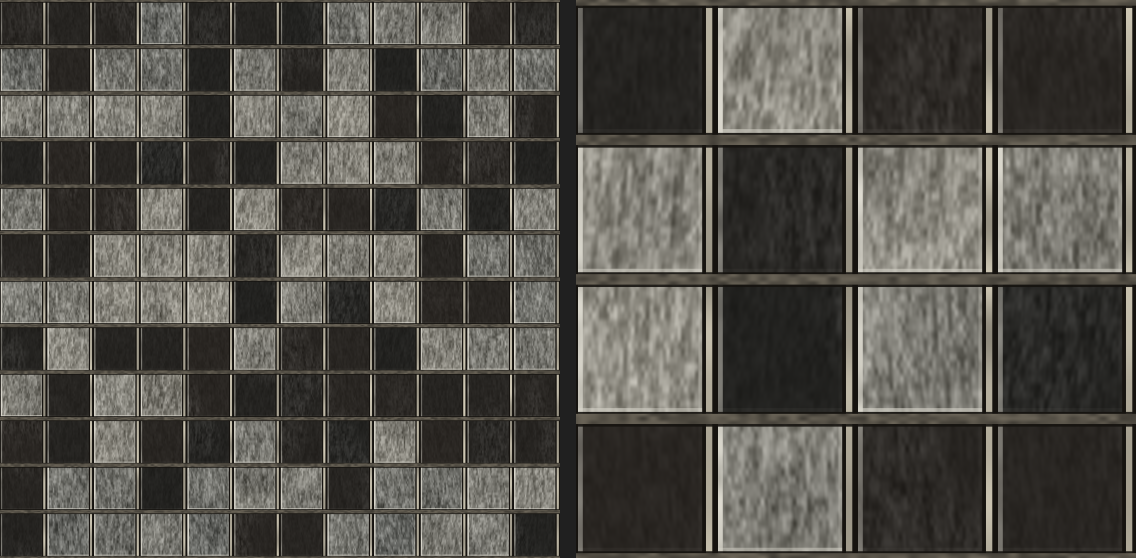
Left: the whole. Right: its middle third, enlarged.
This texture is drawn by a Shadertoy shader. Its source:

```glsl
const float TILES = 12.0;
const vec3 GAP_BLACK   = vec3(0.085, 0.075, 0.060);
const vec3 GROUT       = vec3(0.34, 0.32, 0.28);
const vec3 METAL_EDGE  = vec3(0.84, 0.83, 0.79);
const vec3 STEEL       = vec3(0.525, 0.515, 0.480);
const vec3 COOL_STEEL  = vec3(0.395, 0.400, 0.385);
const vec3 DARK_WARM   = vec3(0.165, 0.150, 0.135);
const vec3 DARK_COOL   = vec3(0.130, 0.130, 0.122);

float hash(vec2 p) {
    vec3 q = fract(p.xyx * vec3(0.1031, 0.1030, 0.0973));
    q += dot(q, q.yzx + 33.33);
    return fract((q.x + q.y) * q.z);
}

float noise(vec2 p) {
    vec2 i = floor(p), f = fract(p);
    f = f * f * (3.0 - 2.0 * f);
    return mix(mix(hash(i), hash(i + vec2(1, 0)), f.x),
               mix(hash(i + vec2(0, 1)), hash(i + vec2(1, 1)), f.x), f.y);
}

// Smooth coverage of the interval from lo to hi
float band(float x, float lo, float hi, float aa) {
    return smoothstep(lo - aa, lo + aa, x) - smoothstep(hi - aa, hi + aa, x);
}

// Fine vertical scratches, slightly slanted, centred on zero
float brushed(vec2 p, float seed) {
    p.x += (seed - 0.5) * 0.16 * p.y;
    p += seed * 71.0;
    float coarse = noise(p * vec2(15.0, 4.0));
    float fine = noise(p * vec2(27.0, 8.0));
    float grain = noise(p * vec2(39.0, 19.0));
    return 0.2 * coarse + 0.45 * fine + 0.35 * grain - 0.5;
}

// Pale steel: more frequent towards the border
float isPale(vec2 cell, float border) {
    return step(hash(cell + 17.0), mix(0.36, 0.55, border));
}

vec3 paleTile(vec2 p, float seed, float border) {
    float cool = clamp(0.65 * border + 0.8 * (seed - 0.4), 0.0, 1.0);
    vec3 color = mix(STEEL, COOL_STEEL, cool);
    float sheen = noise(p * 1.7 + seed * 9.0) - 0.5;
    return color * (1.0 + 0.24 * sheen) + 0.48 * brushed(p, seed);
}

vec3 darkTile(vec2 p, float seed) {
    vec3 color = mix(DARK_COOL, DARK_WARM, seed);
    float wear = smoothstep(0.45, 0.9, noise(p * vec2(1.6, 0.8) + seed * 5.0));
    return color + (0.07 + 0.12 * wear) * brushed(p, seed) + 0.03 * wear;
}

void mainImage(out vec4 fragColor, in vec2 fragCoord) {
    vec2 uv = fragCoord / iResolution.xy;
    vec2 p = uv * TILES + vec2(0.02, 0.0);
    vec2 cell = min(floor(p), TILES - 1.0);
    vec2 joint = p - floor(p + 0.5);
    vec2 aa = 0.5 * TILES / iResolution.xy;

    // Tile faces
    vec2 fromCentre = abs((cell + 0.5) / TILES - 0.5) * 2.0;
    float border = smoothstep(0.45, 0.95, max(fromCentre.x * 0.85, fromCentre.y));
    float seed = hash(cell + 3.7);
    float pale = isPale(cell, border);
    vec3 face = mix(darkTile(p, seed), paleTile(p, seed, border), pale);

    // Bright bevels at the left and bottom, a weak one at the right
    float worn = 0.6 + 0.4 * noise(p * vec2(3.0, 5.0));
    float leftBevel = band(joint.x, 0.034, 0.068, aa.x);
    float bottomBevel = band(joint.y, 0.045, 0.074, aa.y);
    float rightBevel = band(joint.x, -0.105, -0.078, aa.x);
    face = mix(face, METAL_EDGE, leftBevel * worn * mix(0.55, 1.1, pale));
    face = mix(face, METAL_EDGE, bottomBevel * worn * mix(0.05, 0.70, pale));
    face = mix(face, METAL_EDGE, rightBevel * worn * mix(0.03, 0.35, pale));

    // Vertical joints: black gap with a light metal strip
    float gap = band(joint.x, -0.078, 0.034, aa.x);
    float strip = band(joint.x, -0.052, -0.006, aa.x);
    float stripLight = 0.60 + 0.40 * noise(vec2(floor(p.x + 0.5) * 7.3, p.y * 2.5));
    vec3 color = mix(face, GAP_BLACK, gap);
    color = mix(color, METAL_EDGE * vec3(1.0, 0.98, 0.93), strip * stripLight);

    // Horizontal joints: rough grout between dark lines
    float shadow = band(joint.y, -0.058, 0.048, aa.y);
    float grout = band(joint.y, -0.040, 0.034, aa.y);
    float rough = noise(p * vec2(14.0, 30.0)) - 0.5;
    color = mix(color, GAP_BLACK, shadow * 0.9);
    color = mix(color, GROUT * (1.0 + 0.5 * rough), grout);

    fragColor = vec4(clamp(color, 0.0, 1.0), 1.0);
}
```
